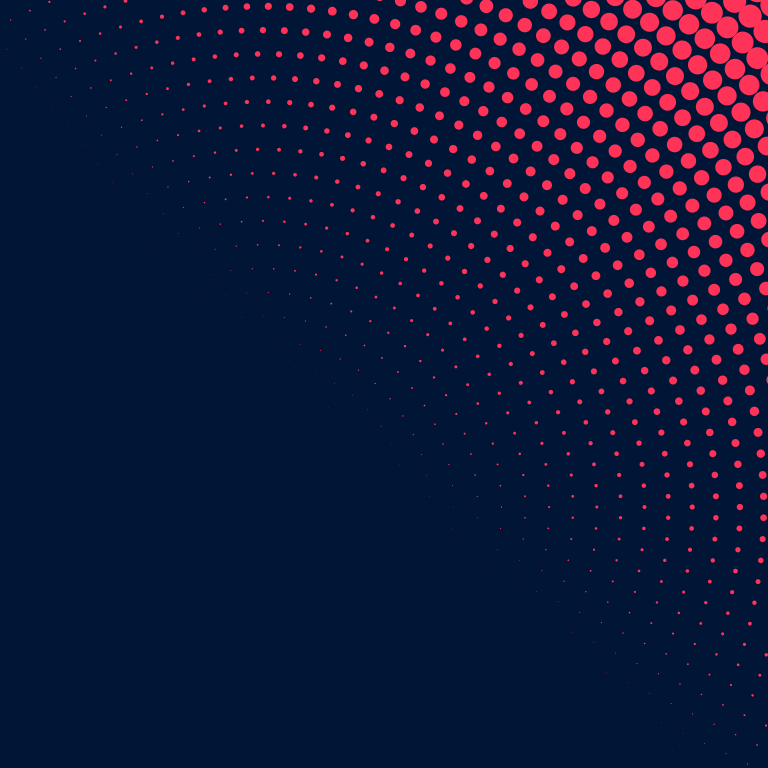
This background is drawn by a WebGL 2 fragment shader. Its source:

```glsl
#version 300 es
precision highp float;
// Halftone of coral dots on navy, set on concentric rings around one centre.
// Each ring holds seven more dots than the last, so the arc spacing is constant,
// and dots grow along the diagonal towards the upper right corner.

uniform vec2 u_resolution;
out vec4 fragColor;

const float TAU = 6.2831853;
const vec3 NAVY = vec3(0.002, 0.083, 0.213);
const vec3 CORAL = vec3(1.0, 0.2, 0.345);

// Centre of the dot on the given ring closest to the offset from the ring centre.
// Dots are counted clockwise from the left.
vec2 nearestDot(vec2 offset, float ring, float pitch, float dotsPerRing) {
    float stepAngle = TAU / (ring * dotsPerRing);
    float angle = round(atan(offset.y, -offset.x) / stepAngle) * stepAngle;
    return ring * pitch * vec2(-cos(angle), sin(angle));
}

// Dot radius, growing with distance past a diagonal line.
float dotRadius(vec2 position, float diagonalStart, float growth) {
    return growth * pow(max(position.x + position.y - diagonalStart, 0.0), 1.5);
}

// Smooth disc coverage; discs thinner than a pixel fade out.
float discCoverage(float dist, float radius, float pixel) {
    float edge = clamp(0.5 + (radius - dist) / pixel, 0.0, 1.0);
    return edge * min(2.0 * radius / pixel, 1.0);
}

// Union of the dots on the closest ring and its two neighbours.
float ringHalftone(vec2 p, vec2 centre, float pitch, float pixel) {
    vec2 offset = p - centre;
    float closestRing = round(length(offset) / pitch);
    float coverage = 0.0;
    for (float i = -1.0; i <= 1.0; i++) {
        float ring = max(closestRing + i, 1.0);
        vec2 dotCentre = nearestDot(offset, ring, pitch, 7.0);
        float radius = dotRadius(centre + dotCentre, 0.831, 0.01265);
        coverage = max(coverage, discCoverage(distance(offset, dotCentre), radius, pixel));
    }
    return coverage;
}

void main() {
    float size = min(u_resolution.x, u_resolution.y);
    vec2 p = gl_FragCoord.xy / size;
    float dots = ringHalftone(p, vec2(0.3424, 0.3398), 0.03105, 1.0 / size);
    fragColor = vec4(mix(NAVY, CORAL, dots), 1.0);
}
```
